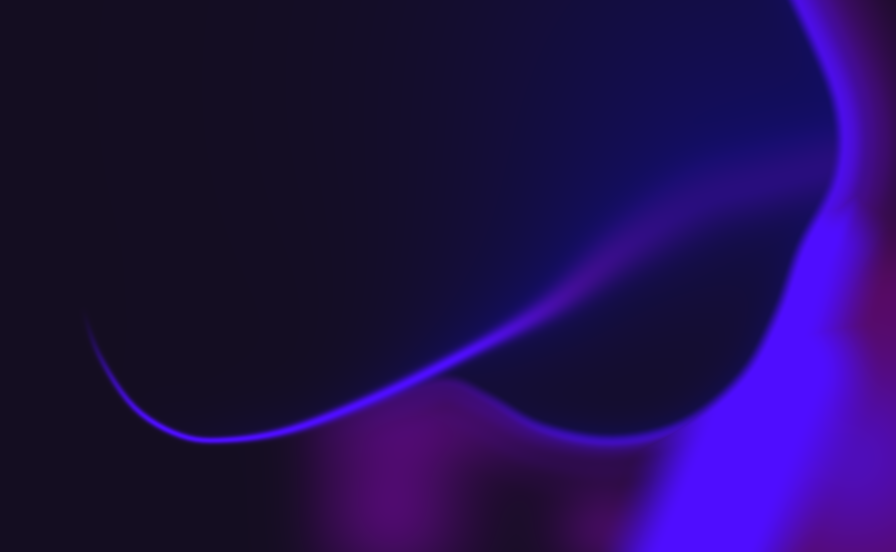
This background is drawn by a Shadertoy shader. Its source:

```glsl
// Glowing violet ribbon sweeping through a dark indigo haze, with soft folds of light.

const int KNOTS = 13;
const int STEPS = 6;
const float ASPECT = 1.62;

const vec3 NIGHT  = vec3(0.08, 0.05, 0.13);
const vec3 NAVY   = vec3(0.07, 0.05, 0.42);
const vec3 BLUE   = vec3(0.31, 0.05, 1.00);
const vec3 VIOLET = vec3(0.31, 0.05, 0.73);
const vec3 PURPLE = vec3(0.32, 0.05, 0.62);
const vec3 PLUM   = vec3(0.34, 0.04, 0.38);

float hash(vec2 p) {
    return fract(sin(dot(p, vec2(127.1, 311.7))) * 43758.5453);
}

float noise(vec2 p) {
    vec2 i = floor(p), f = fract(p);
    f = f * f * (3.0 - 2.0 * f);
    return mix(mix(hash(i), hash(i + vec2(1, 0)), f.x),
               mix(hash(i + vec2(0, 1)), hash(i + vec2(1, 1)), f.x), f.y);
}

// Soft elliptical spot
float puff(vec2 p, vec2 centre, vec2 radius) {
    vec2 q = (p - centre) / radius;
    return exp(-dot(q, q));
}

// x: distance to a segment, y: position along it
vec2 segment(vec2 p, vec2 a, vec2 b) {
    vec2 ab = b - a;
    float h = clamp(dot(p - a, ab) / dot(ab, ab), 0.0, 1.0);
    return vec2(length(p - a - ab * h), h);
}

vec2 catmullRom(vec2 a, vec2 b, vec2 c, vec2 d, float t) {
    return b + 0.5 * t * (c - a + t * (2.0 * a - 5.0 * b + 4.0 * c - d
             + t * (3.0 * (b - c) + d - a)));
}

// x: signed distance, positive left of travel; y: position along the curve
vec2 curve(vec2 p, vec2 k[KNOTS]) {
    vec2 best = vec2(1e3, 0.0);
    float side = 1.0;
    vec2 a = k[0];
    for (int i = 0; i < KNOTS - 1; i++) {
        for (int j = 1; j <= STEPS; j++) {
            vec2 b = catmullRom(k[max(i - 1, 0)], k[i], k[i + 1],
                                k[min(i + 2, KNOTS - 1)], float(j) / float(STEPS));
            vec2 s = segment(p, a, b);
            if (s.x < best.x) {
                float along = float(i) + (float(j - 1) + s.y) / float(STEPS);
                best = vec2(s.x, along / float(KNOTS - 1));
                side = (b.x - a.x) * (p.y - a.y) < (b.y - a.y) * (p.x - a.x) ? -1.0 : 1.0;
            }
            a = b;
        }
    }
    return vec2(best.x * side, best.y);
}

// Dark sky with a blue haze gathering above the thread
vec3 background(vec2 p, float d) {
    float reach = d > 0.0 ? 0.17 : 0.07;
    float haze = 0.45 * puff(p, vec2(1.35, 0.85), vec2(0.55, 0.5));
    haze += 0.75 * exp(-abs(d) / reach) * smoothstep(0.5, 1.1, p.x);
    haze += 0.3 * exp(-abs(d) / 0.04) * smoothstep(0.2, 0.5, p.x) * step(0.0, d);
    return mix(NIGHT, NAVY, min(haze, 1.0));
}

// Folded veil below and to the right of the rim
vec3 veil(vec2 p, float d, float t) {
    float folds = noise(vec2(d * 48.0 + 2.0 * t, t * 7.0));
    float right = smoothstep(1.25, 1.45, p.x);
    float upper = smoothstep(0.45, 0.7, p.y);

    // Plum clouds and the violet field
    float cloud = 0.9 * puff(p, vec2(0.71, 0.08), vec2(0.14, 0.15));
    cloud += 0.55 * puff(p, vec2(0.78, 0.23), vec2(0.2, 0.08));
    cloud += 0.7 * puff(p, vec2(1.10, 0.04), vec2(0.1, 0.09));
    vec3 col = mix(NIGHT, mix(PLUM, PURPLE, 0.35), min(cloud, 1.0));
    float field = puff(p, vec2(1.54, 0.17), vec2(0.17, 0.17));
    col = mix(col, mix(PLUM, VIOLET, field), right * (1.0 - upper));

    // Bands running along the rim
    float width = mix(0.09, 0.13, upper);
    float band = exp(-pow(d / width, 2.0)) * smoothstep(0.5, 0.8, p.x);
    vec3 tint = mix(PLUM, VIOLET, exp(-d / 0.11) * mix(0.75, 1.1, folds));
    col = mix(col, tint, band * mix(0.55, 1.0, right) * mix(0.7, 1.0, folds));

    // Bright edge and the solid body of light
    float edge = exp(-pow(d / mix(0.016, 0.05, right), 2.0)) * smoothstep(0.75, 1.05, p.x);
    float mass = min(segment(p, vec2(1.26, -0.03), vec2(1.41, 0.33)).x,
                     segment(p, vec2(1.41, 0.33), vec2(1.48, 0.56)).x + 0.05);
    float core = smoothstep(0.19, 0.07, mass + 0.04 * (folds - 0.5) * upper);
    return mix(col, BLUE, max(core, 0.85 * edge));
}

void mainImage(out vec4 fragColor, in vec2 fragCoord) {
    vec2 p = fragCoord / iResolution.xy * vec2(ASPECT, 1.0);

    vec2 threadKnots[KNOTS] = vec2[KNOTS](
        vec2(0.148, 0.447), vec2(0.179, 0.357), vec2(0.243, 0.262), vec2(0.327, 0.211),
        vec2(0.411, 0.203), vec2(0.527, 0.222), vec2(0.675, 0.278), vec2(0.823, 0.350),
        vec2(0.992, 0.443), vec2(1.129, 0.549), vec2(1.266, 0.635), vec2(1.382, 0.669), vec2(1.508, 0.70));
    vec2 rimKnots[KNOTS] = vec2[KNOTS](
        vec2(0.527, 0.222), vec2(0.728, 0.297), vec2(0.812, 0.316), vec2(0.886, 0.283),
        vec2(0.981, 0.230), vec2(1.108, 0.207), vec2(1.234, 0.236), vec2(1.340, 0.321),
        vec2(1.403, 0.435), vec2(1.445, 0.553), vec2(1.508, 0.684), vec2(1.506, 0.821), vec2(1.426, 1.01));
    vec2 thread = curve(p, threadKnots);
    vec2 rim = curve(p, rimKnots);

    // Sky, rim glow, then the veil
    vec3 col = background(p, thread.x);
    col = mix(col, NAVY, 0.6 * exp(-abs(rim.x) / 0.03) * smoothstep(0.8, 1.1, p.x));
    float inside = smoothstep(-0.012, 0.014, -rim.x) * smoothstep(0.42, 0.6, p.x);
    col = mix(col, veil(p, max(-rim.x, 0.0), rim.y), inside);

    // Thread: sharp on the left, dissolving to the right
    float fade = smoothstep(0.58, 0.85, thread.y);
    float width = mix(0.006, 0.012, smoothstep(0.3, 0.58, thread.y)) + 0.045 * fade;
    float light = exp(-pow(thread.x / width, 2.0)) * smoothstep(0.0, 0.22, thread.y);
    light *= mix(1.0, 0.35, fade) * (1.0 - inside * smoothstep(0.8, 1.0, p.x));
    col = mix(col, mix(BLUE, PURPLE, smoothstep(0.57, 0.72, thread.y)), light);

    fragColor = vec4(col, 1.0);
}
```
